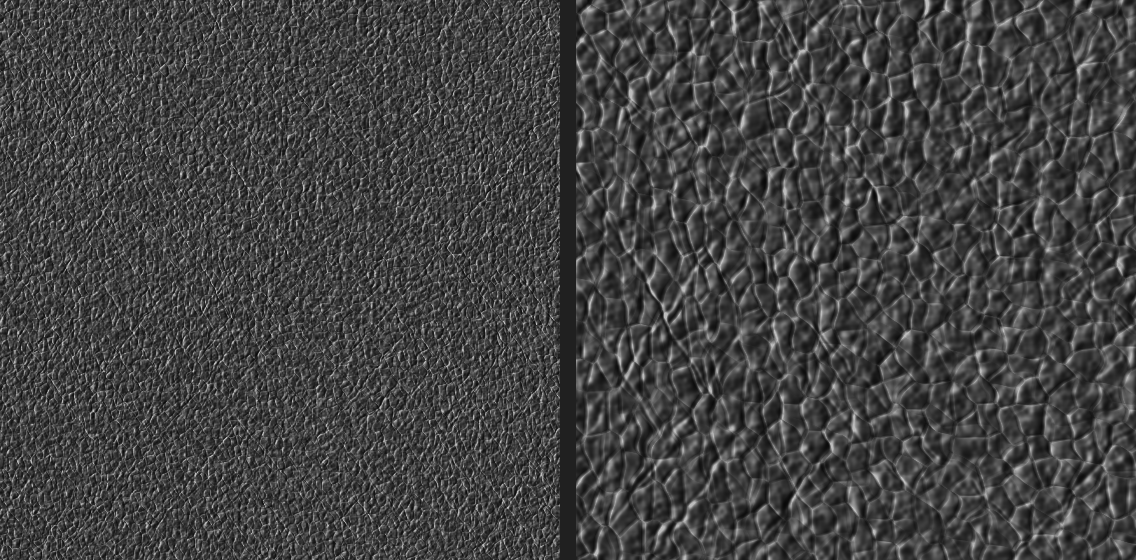
Left: the whole. Right: its middle third, enlarged.
Write a WebGL 1 fragment shader that draws this texture.

```glsl
precision highp float;
// Dark grained leather: a height field of small rough cells, a coarser net,
// long diagonal creases and two sizes of pores, lit from the side by a height
// difference and toned with an exponential curve.

uniform vec2 u_resolution;

const vec2 GRAIN_CELLS = vec2(80.0, 56.0);  // small pebbles across the canvas
const vec2 NET_CELLS = vec2(40.0, 26.0);    // coarser wrinkle net
const float GRAIN_DEPTH = 0.75;
const float NET_DEPTH = 0.32;
const float PORE_SCALE = 165.0;
const float PORE_DEPTH = 1.15;
const float PIT_SCALE = 320.0;
const float PIT_DEPTH = 0.5;
const float CREASE_SPACING = 0.042;
const float CREASE_WIDTH = 0.0015;
const float CREASE_DEPTH = 0.42;
const float CREASE_TILT = 0.68;             // radians away from upright
const vec2 LIGHT_DIR = vec2(-0.92, 0.39);
const float LIGHT_STEP = 0.0012;
const float RELIEF = 2.4;                   // strength of the side light
const float RIM = 0.65;                     // sheen along the grooves
const float GROOVE_MEAN = 0.28;
const float MID_TONE = 0.236;
const float CONTRAST = 0.62;
const float HIGHLIGHT_ROLLOFF = 0.1;
const float BRIGHTEST = 0.74;

float hash(vec2 p) {
  return fract(sin(dot(p, vec2(127.1, 311.7))) * 43758.55);
}

vec2 hash2(vec2 p) {
  return vec2(hash(p), hash(p + 41.3));
}

float noise(vec2 p) {
  vec2 i = floor(p);
  vec2 f = fract(p);
  f = f * f * (3.0 - 2.0 * f);
  float low = mix(hash(i), hash(i + vec2(1.0, 0.0)), f.x);
  float high = mix(hash(i + vec2(0.0, 1.0)), hash(i + 1.0), f.x);
  return mix(low, high, f.y);
}

vec2 noise2(vec2 p) {
  return vec2(noise(p), noise(p + 57.7)) - 0.5;
}

// Gap between the two nearest cell centres: zero on the cell borders.
float cellEdge(vec2 p) {
  vec2 cell = floor(p);
  float nearest = 8.0;
  float second = 8.0;
  for (int y = -1; y <= 1; y++) {
    for (int x = -1; x <= 1; x++) {
      vec2 id = cell + vec2(float(x), float(y));
      float d = length(id + 0.05 + 0.9 * hash2(id) - p);
      second = min(second, max(nearest, d));
      nearest = min(nearest, d);
    }
  }
  return second - nearest;
}

// Long broken grooves running across the given tilt.
float creases(vec2 p, float tilt) {
  vec2 across = vec2(cos(tilt), sin(tilt));
  float u = dot(p, across) / CREASE_SPACING;
  float v = dot(p, vec2(-across.y, across.x));
  float id = floor(u);
  float centre = 0.25 + 0.5 * hash(vec2(id, tilt * 9.0));
  float d = (fract(u) - centre) * CREASE_SPACING / CREASE_WIDTH;
  float broken = smoothstep(0.42, 0.7, noise(vec2(v * 8.0, id * 5.37 + tilt)));
  return broken * exp(-d * d);
}

float height(vec2 p) {
  // Slow bends turn the grain, quick ones roughen its outlines.
  vec2 q = p + 0.055 * noise2(p * 4.0) + 0.0055 * noise2(p * 95.0);
  float border = exp(-4.5 * cellEdge(q * GRAIN_CELLS));
  float grain = 1.0 - border * mix(0.55, 1.25, noise(p * 60.0 + 5.0));
  float net = exp(-8.0 * cellEdge(q * NET_CELLS + 13.0));
  float lines = creases(q, CREASE_TILT) + creases(q + 0.37, -CREASE_TILT);
  float pores = PORE_DEPTH * (noise(p * PORE_SCALE) - 0.5);
  float pits = PIT_DEPTH * (noise(p * PIT_SCALE + 9.0) - 0.5);
  return GRAIN_DEPTH * grain - NET_DEPTH * net - CREASE_DEPTH * lines
       + pores + pits;
}

void main() {
  vec2 p = gl_FragCoord.xy / u_resolution.y;

  // Side light from two height samples, never closer than a pixel apart.
  vec2 stepToLight = LIGHT_DIR * max(LIGHT_STEP, 0.5 / u_resolution.y);
  float lit = height(p - stepToLight);
  float shaded = height(p + stepToLight);
  float slope = lit - shaded;
  float groove = clamp(GRAIN_DEPTH - 0.5 * (lit + shaded), -0.5, 1.2);

  // Worn patches change the tone slightly; speckle breaks up the surface.
  float patches = 0.08 * (noise(p * 3.2 + 8.0) - 0.5);
  float speckle = 0.7 * (noise(p * 260.0 + 21.0) - 0.5);

  float shade = RELIEF * slope + RIM * (groove - GROOVE_MEAN) + patches + speckle;
  float bright = max(shade, 0.0);
  shade -= HIGHLIGHT_ROLLOFF * min(bright * bright, 4.0 * bright);
  float tone = MID_TONE * exp(CONTRAST * shade);
  gl_FragColor = vec4(vec3(min(tone, BRIGHTEST)), 1.0);
}
```
